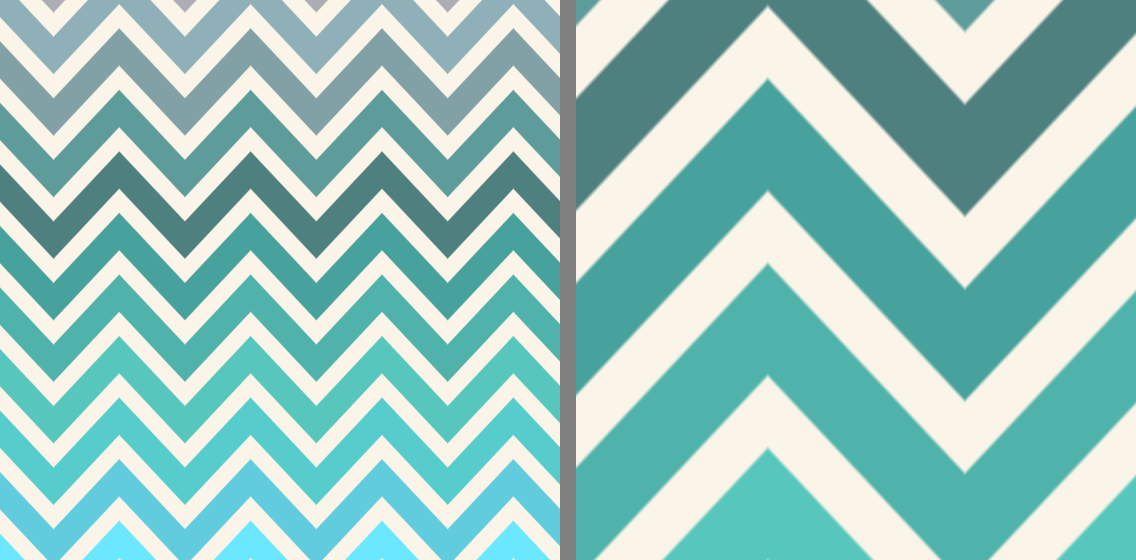
Left, the full canvas; right, a detail of the centre.
Reproduce this pattern procedurally as a three.js fragment shader.

```glsl
varying vec2 vUv;

#define ZIGZAG_WIDTH 0.2346
#define PEAK_X 0.2129
#define ZIGZAG_HEIGHT 0.125
#define STRIPE_PITCH 0.1099
#define STRIPE_FILL 0.607
#define FIRST_STRIPE_TOP 0.0703
#define EDGE_SOFTNESS 0.0022
#define CREAM vec3(0.98, 0.96, 0.91)

// Stripe colours, counted upward from the bottom
vec3 stripeColor(float index) {
  if (index < 0.5) return vec3(0.42, 0.91, 1.00);
  if (index < 1.5) return vec3(0.38, 0.80, 0.87);
  if (index < 2.5) return vec3(0.34, 0.80, 0.80);
  if (index < 3.5) return vec3(0.34, 0.78, 0.74);
  if (index < 4.5) return vec3(0.31, 0.70, 0.67);
  if (index < 5.5) return vec3(0.28, 0.63, 0.61);
  if (index < 6.5) return vec3(0.31, 0.50, 0.50);
  if (index < 7.5) return vec3(0.37, 0.61, 0.61);
  if (index < 8.5) return vec3(0.51, 0.63, 0.65);
  if (index < 9.5) return vec3(0.56, 0.69, 0.72);
  return vec3(0.68, 0.68, 0.71);
}

// Triangle wave: 0 at each peak, 1 at each valley
float zigzag(float x) {
  float phase = (x - PEAK_X) / ZIGZAG_WIDTH;
  return 2.0 * abs(phase - floor(phase + 0.5));
}

void main() {
  // Straighten the chevrons into level stripes
  float height = vUv.y + ZIGZAG_HEIGHT * zigzag(vUv.x);
  float row = (height - FIRST_STRIPE_TOP) / STRIPE_PITCH + 0.5 * STRIPE_FILL;
  float index = floor(row + 0.5);

  // Signed distance to the stripe edge, positive inside
  float inside = (0.5 * STRIPE_FILL - abs(row - index)) * STRIPE_PITCH;
  float coverage = smoothstep(-EDGE_SOFTNESS, EDGE_SOFTNESS, inside);

  gl_FragColor = vec4(mix(CREAM, stripeColor(index), coverage), 1.0);
}
```
